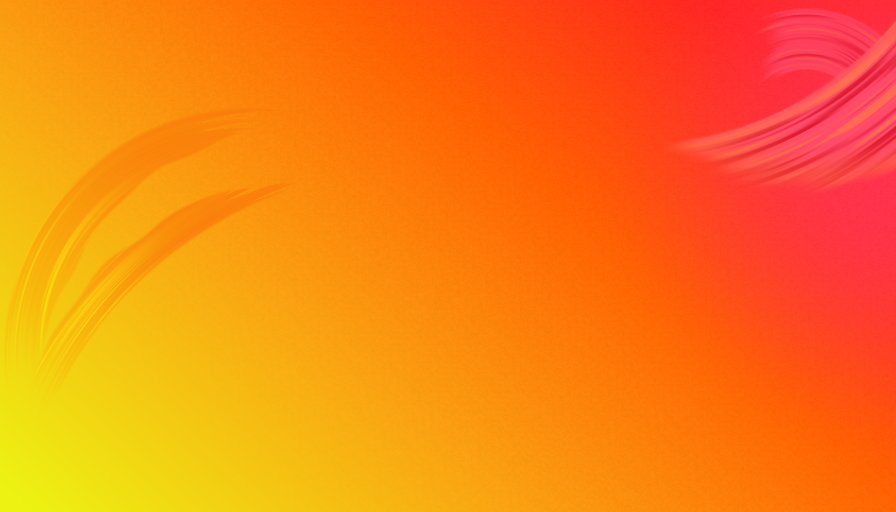
This background is drawn by a WebGL 2 fragment shader. Its source:

```glsl
#version 300 es
precision highp float;
// Warm yellow-to-red gradient with dry brush arcs at left and a glossy rose swirl at right.

#define GRAIN 0.022
#define GRAIN_SCALE 290.0
#define EDGE 0.004
#define BRISTLES 15.0
#define GLOW_RADIUS 0.62
#define PAINT_OPACITY 0.85

uniform vec2 u_resolution;
out vec4 fragColor;

const vec3 YELLOW = vec3(0.93, 0.95, 0.07);
const vec3 AMBER  = vec3(0.98, 0.64, 0.07);
const vec3 ORANGE = vec3(1.00, 0.38, 0.01);
const vec3 RED    = vec3(1.00, 0.14, 0.12);
const vec3 ROSE   = vec3(1.00, 0.20, 0.32);
const vec3 PINK   = vec3(1.00, 0.30, 0.42);
const vec3 WINE   = vec3(0.87, 0.09, 0.19);
const vec3 CORAL  = vec3(1.00, 0.47, 0.30);

float hash(vec2 p) {
    return fract(sin(dot(p, vec2(127.1, 311.7))) * 43758.5453);
}

float noise(vec2 p) {
    vec2 i = floor(p), f = fract(p);
    f = f * f * (3.0 - 2.0 * f);
    return mix(mix(hash(i), hash(i + vec2(1, 0)), f.x),
               mix(hash(i + vec2(0, 1)), hash(i + vec2(1, 1)), f.x), f.y);
}

// Long hair lines: fine across the stroke, slow along it.
float streaks(float across, float along) {
    return 0.6 * noise(vec2(across * BRISTLES, along * 2.0))
         + 0.4 * noise(vec2(across * BRISTLES * 2.4 + 9.0, along * 3.0));
}

// Radius and clockwise angle from straight up.
vec2 polar(vec2 q) {
    return vec2(length(q), atan(q.x, q.y));
}

// Tapered dry stroke on a circular arc; the side at rFrom wears away.
vec3 dryArc(vec3 base, vec2 q, float rFrom, float rTo, float aFrom, float aTo, float seed) {
    vec2 pol = polar(q);
    float along = (pol.y - aFrom) / (aTo - aFrom);
    float across = (pol.x - rFrom) / (rTo - rFrom);
    float s = clamp(along, 0.0, 1.0);
    float hair = streaks(across + seed, s);
    float ragged = noise(vec2(across * BRISTLES * 1.3 + seed, 4.0));
    float soft = EDGE / abs(rTo - rFrom);

    float worn = 0.85 * pow(s, 3.5) + 0.5 * pow(1.0 - s, 4.0);
    worn += 0.16 * (noise(vec2(s * 9.0, seed)) - 0.5);
    float mask = smoothstep(worn - soft, worn + soft, across)
               * (1.0 - smoothstep(1.0 - soft, 1.0 + soft, across));
    mask *= smoothstep(0.0, 0.22, along - 0.08 * ragged);
    mask *= 1.0 - smoothstep(-0.02, 0.01, along - 1.0 + 0.2 * ragged);

    vec3 paint = mix(vec3(0.97, 0.77, 0.04), vec3(0.98, 0.50, 0.04), smoothstep(0.05, 0.75, s));
    paint.g += 0.07 * (hair - 0.5);
    float shine = smoothstep(0.52, 0.8, hair) * (1.0 - smoothstep(0.2, 0.65, s));
    paint = mix(paint, vec3(1.0, 0.90, 0.08), 0.75 * shine);
    return mix(base, paint, mask * PAINT_OPACITY);
}

// Wet ridged paint, lit by its hair lines.
vec3 wetPaint(float across, float along) {
    float hair = streaks(across, along);
    vec3 paint = mix(WINE, PINK, smoothstep(0.2, 0.55, hair));
    return mix(paint, CORAL, 0.8 * smoothstep(0.6, 0.82, hair));
}

vec3 swirl(vec3 base, vec2 p) {
    // Small loop at the top, behind
    vec2 loop = polar(p - vec2(1.575, 0.756));
    float across = (loop.x - 0.107) / 0.121;
    float arc = loop.x * loop.y;
    float frayed = 0.04 * (noise(vec2(across * BRISTLES, 2.0)) - 0.5);
    float mask = smoothstep(0.105, 0.112, loop.x) * (1.0 - smoothstep(0.224, 0.230, loop.x));
    mask *= smoothstep(-0.10, -0.04, arc + frayed) * (1.0 - smoothstep(1.0, 1.4, loop.y));
    vec3 paint = mix(wetPaint(across + 3.0, arc * 3.0), ROSE, 0.35);
    vec3 col = mix(base, paint, 0.85 * mask);

    // Wide sweep falling to the lower left, in front
    vec2 q = p - vec2(1.233, 1.388);
    vec2 sweep = polar(vec2(q.x, -q.y));
    across = (sweep.x - 0.669) / 0.221;
    frayed = 0.09 * (noise(vec2(across * BRISTLES, 7.0)) - 0.5);
    float past = sweep.y - 0.087 - 2.37 * max(sweep.x - 0.685, 0.0) + frayed;
    mask = smoothstep(0.667, 0.675, sweep.x) * (1.0 - smoothstep(0.88, 0.90, sweep.x));
    mask *= smoothstep(-0.02, 0.10, past);
    paint = wetPaint(across * 1.3 + 6.0, sweep.y * 1.5);
    float rim = exp(-pow((across - 0.07) / 0.045, 2.0));
    paint = mix(paint, CORAL, 0.6 * rim);
    paint = mix(paint, vec3(1.0, 0.42, 0.16), 0.5 * (1.0 - smoothstep(0.0, 0.3, past)));
    return mix(col, paint, 0.92 * mask);
}

void main() {
    vec2 uv = gl_FragCoord.xy / u_resolution;
    vec2 p = gl_FragCoord.xy / u_resolution.y;

    // Diagonal gradient
    float t = -0.025 + 0.716 * uv.x + 0.457 * uv.y;
    vec3 col = mix(YELLOW, AMBER, clamp(t / 0.383, 0.0, 1.0));
    col = mix(col, ORANGE, clamp((t - 0.383) / 0.321, 0.0, 1.0));
    col = mix(col, RED, clamp((t - 0.704) / 0.296, 0.0, 1.0));

    // Rose glow at the right
    float glow = 1.0 - smoothstep(0.05, GLOW_RADIUS, length(p - vec2(1.76, 0.70)));
    col = mix(col, ROSE, 0.9 * glow);

    // Film grain, then brushwork
    col += GRAIN * (noise(p * GRAIN_SCALE) - 0.5) * smoothstep(0.1, 0.5, t);
    col = dryArc(col, p - vec2(0.4925, 0.306), 0.377, 0.484, -1.78, 0.16, 1.0);
    col = dryArc(col, p - vec2(0.8265, -0.127), 0.875, 0.800, -1.19, -0.30, 5.0);
    col = swirl(col, p);

    fragColor = vec4(clamp(col, 0.0, 1.0), 1.0);
}
```
